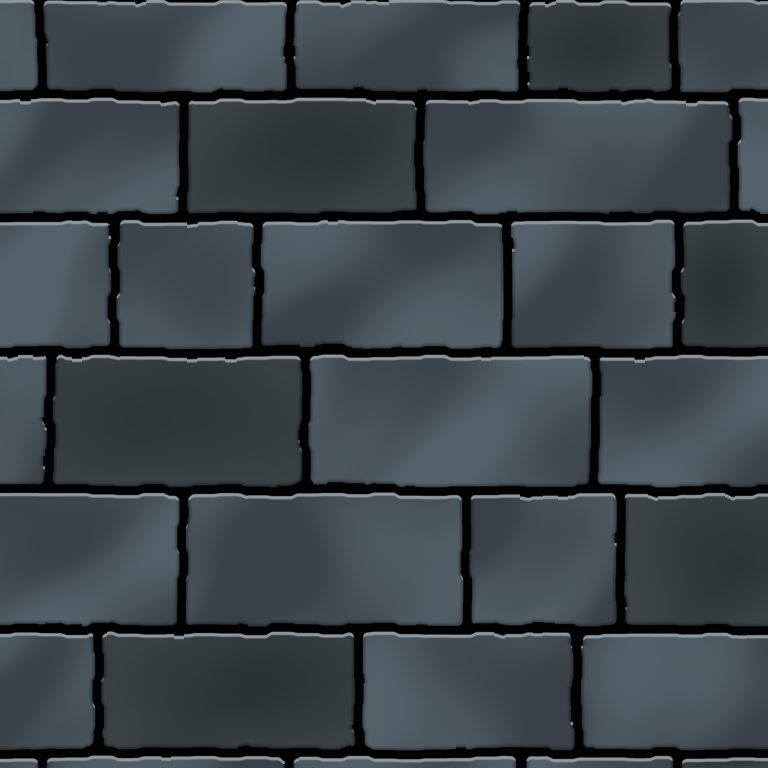
Give the GLSL for this texture, as a WebGL 1 fragment shader.

```glsl
precision highp float;
// Coursed slate wall: uneven courses of blocks with black, ragged joints.
// Each point finds its block, takes a rounded-box depth with chipped edges,
// then gets mottled by layered sines and lit from above along its rim.

uniform vec2 u_resolution;

const vec3 JOINT_COLOR = vec3(0.006, 0.007, 0.008);
const vec3 SLATE_SHADE = vec3(0.222, 0.252, 0.278);
const vec3 SLATE_LIGHT = vec3(0.328, 0.380, 0.414);
const vec3 DARK_SHADE  = vec3(0.165, 0.193, 0.203);
const vec3 DARK_LIGHT  = vec3(0.236, 0.270, 0.280);
const vec3 RIM_COLOR   = vec3(0.56, 0.59, 0.61);

const float JOINT_HALF = 0.0057;  // half the width of a joint
const float CORNER     = 0.0125;  // corner radius, measured at the joint centre
const float WANDER     = 0.0024;  // sideways drift of a joint
const float CHIP       = 0.0028;  // depth of a broken edge
const float STEPS      = 30.0;    // drift steps along a joint, per canvas
const float RIM        = 0.0040;  // width of the lit top rim
const float SOFTNESS   = 0.0011;  // edge blur
const float BLOCK_TONE = 0.22;    // brightness spread between blocks

// Heights of the bed joints, bottom to top
const vec4 BEDS_LOW  = vec4(0.0195, 0.181, 0.362, 0.5417);
const vec4 BEDS_HIGH = vec4(0.7174, 0.8763, 1.0045, 3.0);

float hash(float n) {
  return fract(sin(n * 12.9898) * 43758.5);
}

// Stepped 1D noise in -1..1: flat runs joined by short ramps
float steppedNoise(float t, float seed) {
  float cell = floor(t);
  float ramp = smoothstep(0.35, 0.65, t - cell);
  float s = seed * 91.7;
  return mix(hash(cell + s), hash(cell + 1.0 + s), ramp) * 2.0 - 1.0;
}

// Position of a ragged joint; side is +1 or -1 for the block that it bounds
float raggedEdge(float line, float along, float side) {
  float drift = WANDER * steppedNoise(along * STEPS, line);
  float chip = steppedNoise(along * STEPS * 2.0, line + side * 3.1);
  return line + drift + side * CHIP * smoothstep(0.72, 1.0, chip);
}

// Narrows span to the gap holding v and counts the lines below it
void locate(float v, vec4 lines, inout vec2 span, inout float index) {
  for (int i = 0; i < 4; i++) {
    if (v >= lines[i]) {
      span.x = lines[i];
      index += 1.0;
    } else {
      span.y = min(span.y, lines[i]);
    }
  }
}

// Upright joints of one course
vec4 uprights(float course) {
  if (course < 0.5) return vec4(0.053, 0.375, 0.677, 0.883);
  if (course < 1.5) return vec4(0.128, 0.467, 0.752, 3.0);
  if (course < 2.5) return vec4(0.237, 0.607, 0.808, 3.0);
  if (course < 3.5) return vec4(0.065, 0.397, 0.775, 3.0);
  if (course < 4.5) return vec4(0.148, 0.336, 0.660, 0.883);
  if (course < 5.5) return vec4(0.238, 0.546, 0.957, 3.0);
  return vec4(0.053, 0.379, 0.682, 0.879);
}

// Depth inside a block (negative in the joints); id is (column, course)
float blockDepth(vec2 p, out vec2 id, out vec4 bounds) {
  vec2 xs = vec2(-1.0, 3.0);
  vec2 ys = vec2(-1.0, 3.0);
  id = vec2(0.0);
  locate(p.y, BEDS_LOW, ys, id.y);
  locate(p.y, BEDS_HIGH, ys, id.y);
  locate(p.x, uprights(id.y), xs, id.x);
  bounds = vec4(xs.x, ys.x, xs.y, ys.y);

  vec2 low  = vec2(raggedEdge(xs.x, p.y, 1.0), raggedEdge(ys.x, p.x, 1.0));
  vec2 high = vec2(raggedEdge(xs.y, p.y, -1.0), raggedEdge(ys.y, p.x, -1.0));
  vec2 inset = min(p - low, high - p);
  return CORNER - length(max(CORNER - inset, 0.0)) - JOINT_HALF;
}

// Soft diagonal clouding in 0..1, different for every block
float mottle(vec2 p, float seed) {
  float phase = seed * 6.283;
  vec2 q = p + 0.03 * sin(p.yx * vec2(17.0, 13.0) + phase);
  float m = sin(dot(q, vec2(17.0, -13.0)) + phase * 3.0)
          + 0.7 * sin(dot(q, vec2(9.0, 19.0)) + phase * 5.0)
          + 0.4 * sin(dot(q, vec2(37.0, -25.0)) + phase * 7.0);
  return smoothstep(-1.7, 1.7, m);
}

void main() {
  vec2 uv = gl_FragCoord.xy / u_resolution;
  float blur = max(SOFTNESS, 0.6 / min(u_resolution.x, u_resolution.y));
  vec2 id, otherId;
  vec4 bounds, otherBounds;
  float depth = blockDepth(uv, id, bounds);
  float depthAbove = blockDepth(uv + vec2(0.0, RIM), otherId, otherBounds);

  // Slate body, with one dark block in each course
  float seed = hash(id.x + id.y * 7.3);
  float clouds = mottle(uv, seed);
  float tone = clouds + BLOCK_TONE * (2.0 * hash(seed * 57.0) - 1.0);
  vec3 color = mix(SLATE_SHADE, SLATE_LIGHT, clamp(tone, 0.0, 1.0));
  float darkColumn = mod(id.y, 2.0) > 0.5 ? 1.0 : 4.0 - 0.5 * mod(id.y, 4.0);
  if (abs(id.x - darkColumn) < 0.5) {
    vec2 low = max(bounds.xy, 0.0);
    vec2 high = min(bounds.zw, 1.0);
    vec2 local = (uv - low) / (high - low) * 2.0 - 1.0;
    float fade = smoothstep(0.1, 1.5, length(local - vec2(0.6 * seed - 0.2, 0.1)));
    color = mix(DARK_SHADE, DARK_LIGHT, 0.7 * fade + 0.3 * clouds);
  }

  // Edge falloff, lit top rim, then joints
  color *= mix(0.72, 1.0, smoothstep(0.0, 0.006, depth));
  float rim = 1.0 - smoothstep(-blur, blur * 1.5, depthAbove);
  rim *= smoothstep(0.0006, 0.0026, depth - depthAbove);
  color = mix(color, RIM_COLOR, rim);
  color = mix(JOINT_COLOR, color, smoothstep(-blur, blur, depth));
  gl_FragColor = vec4(color, 1.0);
}
```
